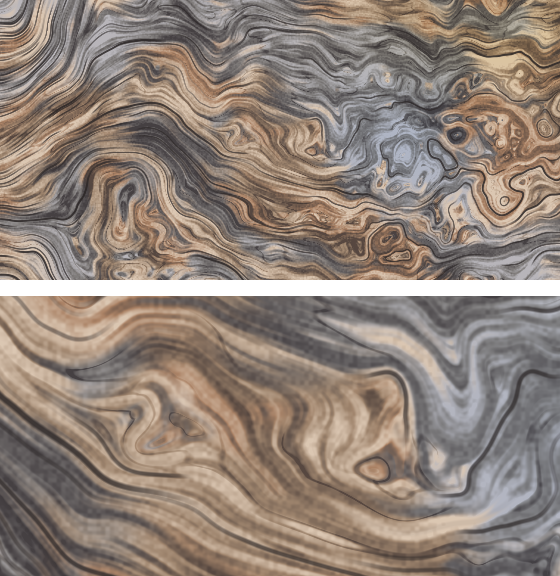
Top, the full canvas; bottom, a detail of the centre.
This texture is drawn by a Shadertoy shader. Its source:

```glsl
const vec3 CHARCOAL = vec3(0.27, 0.25, 0.26);
const vec3 ASH      = vec3(0.50, 0.485, 0.48);
const vec3 SILVER   = vec3(0.72, 0.71, 0.73);
const vec3 UMBER    = vec3(0.34, 0.28, 0.25);
const vec3 TAN      = vec3(0.62, 0.52, 0.43);
const vec3 CREAM    = vec3(0.86, 0.78, 0.70);
const vec3 RUST     = vec3(0.70, 0.50, 0.37);
const vec3 CRACK    = vec3(0.17, 0.15, 0.15);

float hash(vec2 p) {
    vec3 q = fract(vec3(p.xyx) * 0.1031);
    q += dot(q, q.yzx + 33.33);
    return fract((q.x + q.y) * q.z);
}

float noise(vec2 p) {
    vec2 i = floor(p), f = fract(p);
    f = f * f * f * (f * (f * 6.0 - 15.0) + 10.0);
    return mix(mix(hash(i), hash(i + vec2(1, 0)), f.x),
               mix(hash(i + vec2(0, 1)), hash(i + vec2(1, 1)), f.x), f.y);
}

float fbm(vec2 p) {
    float sum = 0.0, amp = 0.55;
    for (int i = 0; i < 3; i++) {
        sum += amp * noise(p);
        p = mat2(1.6, 1.2, -1.2, 1.6) * p + 7.3;
        amp *= 0.47;
    }
    return sum;
}

float bump(vec2 p, vec2 center, vec2 radius) {
    vec2 d = (p - center) / radius;
    return exp(-dot(d, d));
}

// Small scattered eyes that close the grain into rings
float knots(vec2 p, float cell, float density) {
    vec2 base = floor(p / cell);
    float sum = 0.0;
    for (int y = -1; y <= 1; y++)
    for (int x = -1; x <= 1; x++) {
        vec2 id = base + vec2(x, y);
        vec2 center = (id + 0.2 + 0.6 * vec2(hash(id + 3.7), hash(id + 19.1))) * cell;
        float present = smoothstep(1.0 - density, 1.1 - density, hash(id + 41.3));
        sum += present * (hash(id + 57.0) - 0.3) * bump(p, center, vec2(0.3 * cell));
    }
    return sum;
}

// Height whose contours are the wood fibres
float growth(vec2 p) {
    float burl = bump(p, vec2(1.58, 0.40), vec2(0.42, 0.40));
    vec2 q = p + 0.2 * (vec2(fbm(p * 2.4 + 3.0), fbm(p * 2.4 + 11.0)) - 0.5);
    float h = q.y - 0.42 * bump(q, vec2(0.48, 0.40), vec2(0.27, 0.30));
    h += 1.9 * (p.y - 0.4) * smoothstep(0.36, -0.05, q.x);
    h += 0.20 * (noise(q * 2.7 + 5.0) - 0.5) + 0.12 * (noise(q * 6.5) - 0.5);
    h += 0.022 * (noise(q * 15.0 + 4.0) - 0.5);
    h += burl * 0.60 * (fbm(q * 5.5 + 2.0) - 0.5);
    return h + (0.12 + 0.14 * burl) * knots(q, 0.19, 0.4 + 0.4 * burl);
}

// Contour noise with octaves chosen to keep an even fibre width
float grain(float h, float slope, float along, float fibres) {
    float level = log2(fibres / slope);
    float base = floor(level), t = level - base, sum = 0.0;
    for (int k = -2; k <= 1; k++) {
        float octave = base + float(k);
        float weight = k == 1 ? t : (k == -2 ? 1.0 - t : 1.0);
        float run = along * 0.35 * exp2(0.5 * octave);
        sum += weight * noise(vec2(h * exp2(octave), run + octave * 17.0));
    }
    return sum / 3.0;
}

// Short dark splits running along chosen contours
float crack(float h, float slope, float along, float count, float width) {
    float s = h * count, id = floor(s);
    float level = 0.3 + 0.4 * hash(vec2(id, count));
    float d = abs(s - id - level) / (count * slope);
    float open = smoothstep(0.52, 0.85, noise(vec2(id * 7.3, along)));
    return open * (1.0 - smoothstep(0.3 * width, width + 0.001, d));
}

vec3 ramp(vec3 low, vec3 mid, vec3 high, float t) {
    return mix(mix(low, mid, clamp(t * 2.0, 0.0, 1.0)), high, clamp(t * 2.0 - 1.0, 0.0, 1.0));
}

void mainImage(out vec4 fragColor, in vec2 fragCoord) {
    vec2 p = fragCoord / iResolution.y;
    vec2 e = vec2(0.002, 0.0);
    float h = growth(p);
    float slope = length(vec2(growth(p + e.xy), growth(p + e.yx)) - h) / e.x;
    slope = max(slope, 0.12);
    float along = dot(p, vec2(4.0, 2.5));

    // Regional weathering
    float hollow = bump(p, vec2(0.48, 0.48), vec2(0.20, 0.15));
    float bleached = bump(p, vec2(1.46, 0.50), vec2(0.30, 0.24));
    float olive = bump(p, vec2(1.85, 0.88), vec2(0.55, 0.22));

    // Light and dark fibres
    float fibre = grain(h, slope, along, 160.0);
    float crisp = smoothstep(0.28, 0.72, fibre);
    float band = grain(h, slope, along + 31.0, 32.0);
    float tone = 0.53 + 0.68 * (crisp - 0.5) + 0.75 * (band - 0.5);
    tone += 0.55 * (fbm(p * 3.2 + 40.0) - 0.465) + 0.20 * (noise(p * 190.0) - 0.5);
    tone += 0.08 * bleached - 0.26 * hollow;

    // Fine broken grooves
    float ridge = abs(grain(h, slope, along + 53.0, 60.0) - 0.5);
    float groove = (1.0 - smoothstep(0.004, 0.03, ridge)) * smoothstep(0.35, 0.65, noise(p * 13.0));
    tone -= 0.32 * groove;

    // Warm and grey streaks
    float streak = grain(h, slope, along + 9.0, 18.0);
    float warmth = 0.55 * streak + 0.5 * fbm(p * 2.6 + 5.0) + 0.25 * (fibre - 0.5);
    float warm = smoothstep(0.44, 0.57, warmth - 0.15 * bleached);
    float rusty = smoothstep(0.42, 0.62, grain(h, slope, along + 60.0, 22.0));
    vec3 grey = ramp(CHARCOAL, ASH, SILVER, tone);
    grey *= mix(vec3(1.0), vec3(0.95, 1.0, 1.06), bleached);
    vec3 color = mix(grey, ramp(UMBER, mix(TAN, RUST, 0.6 * rusty), CREAM, tone), warm);
    color *= mix(vec3(1.0), vec3(1.0, 0.98, 0.88), olive);

    // Splits
    float split = max(crack(h, slope, along * 1.2, 10.0, 0.0045),
                      0.8 * crack(h, slope, along * 2.0 + 20.0, 27.0, 0.003));
    color = mix(color, CRACK, 0.85 * split);
    fragColor = vec4(color, 1.0);
}
```
